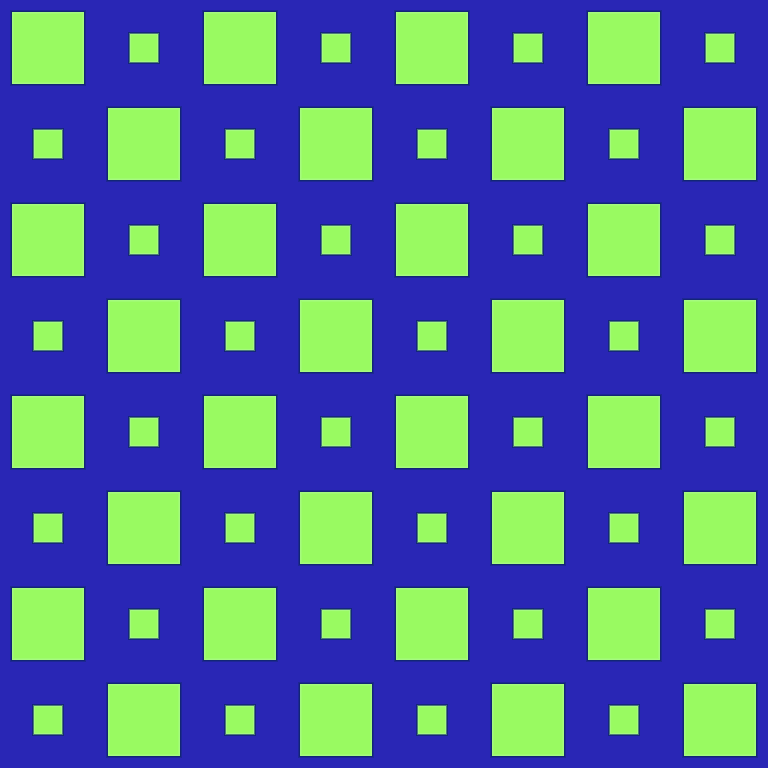
Give the GLSL for this pattern, as a Shadertoy shader.

```glsl
// Checkerboard of large and small lime squares on a deep blue ground.
// Each grid cell picks its square size by parity; a box distance draws the
// square with a hairline dark edge outside and a pale edge inside.

const float CELLS = 8.0;              // cells across and down, even so it tiles
const float LARGE_HALF = 0.375;       // half sides, in cells
const float SMALL_HALF = 0.15;
const float EDGE_WIDTH = 1.0 / 64.0;  // hairline width, in cells

const vec3 GROUND = vec3(0.16, 0.15, 0.71);
const vec3 LIME = vec3(0.60, 0.98, 0.38);
const vec3 DARK_EDGE = vec3(0.07, 0.15, 0.46);
const vec3 PALE_EDGE = vec3(0.65, 0.98, 0.50);

// Signed distance to a centred square, with sharp corners
float squareDistance(vec2 p, float halfSide) {
    vec2 q = abs(p);
    return max(q.x, q.y) - halfSide;
}

// Antialiased coverage of the inside of a shape
float coverage(float dist, float pixel) {
    return clamp(0.5 - dist / pixel, 0.0, 1.0);
}

void mainImage(out vec4 fragColor, in vec2 fragCoord) {
    vec2 grid = fragCoord / iResolution.xy * CELLS;
    float pixel = CELLS / min(iResolution.x, iResolution.y);

    // Alternate the sizes, starting with a small square at the lower left
    vec2 cell = floor(grid);
    float isLarge = mod(cell.x + cell.y, 2.0);
    float dist = squareDistance(fract(grid) - 0.5, mix(SMALL_HALF, LARGE_HALF, isLarge));

    // Layer from the outer hairline to the fill
    vec3 color = mix(GROUND, DARK_EDGE, coverage(dist - EDGE_WIDTH, pixel));
    color = mix(color, PALE_EDGE, coverage(dist, pixel));
    color = mix(color, LIME, coverage(dist + EDGE_WIDTH, pixel));

    fragColor = vec4(color, 1.0);
}
```
